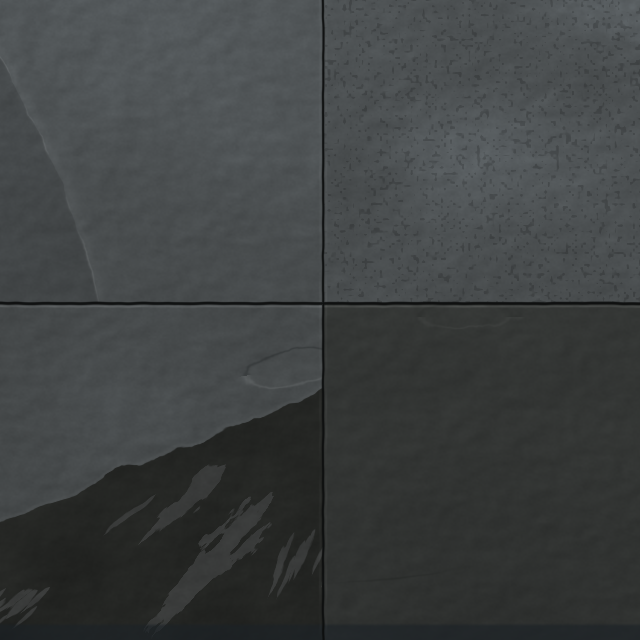
This texture is drawn by a three.js fragment shader. Its source:

```glsl
varying vec2 vUv;

const vec3 SLATE_LIGHT = vec3(0.335, 0.355, 0.365);
const vec3 SLATE_MID = vec3(0.268, 0.282, 0.286);
const vec3 SLATE_DARK = vec3(0.198, 0.207, 0.201);
const vec3 SLATE_SHADOW = vec3(0.125, 0.130, 0.122);
const vec3 FLAKE_COLOR = vec3(0.232, 0.238, 0.236);
const vec3 JOINT_COLOR = vec3(0.045, 0.050, 0.050);
const vec3 FOOT_COLOR = vec3(0.105, 0.130, 0.150);
const vec2 JOINT = vec2(0.505, 0.526);    // crossing of the 2 x 2 tiles
const vec2 JOINT_HALF = vec2(0.0017, 0.0022);
const float SOFT = 0.0013;
const float GRAIN = 0.032;
const float FOOT_HEIGHT = 0.024;

float hash(vec2 p) {
  vec3 q = fract(vec3(p.xyx) * 0.1031);
  q += dot(q, q.yzx + 33.33);
  return fract((q.x + q.y) * q.z);
}

float noise(vec2 p) {
  vec2 i = floor(p), f = fract(p);
  f = f * f * (3.0 - 2.0 * f);
  return mix(mix(hash(i), hash(i + vec2(1.0, 0.0)), f.x),
             mix(hash(i + vec2(0.0, 1.0)), hash(i + 1.0), f.x), f.y);
}

float fbm(vec2 p) {
  float sum = 0.0, amp = 0.5;
  for (int i = 0; i < 4; i++) {
    sum += amp * noise(p);
    p = p * 2.03 + 17.3;
    amp *= 0.5;
  }
  return sum / 0.9375;
}

float fill(float d) { return 1.0 - smoothstep(-SOFT, SOFT, d); }
float line(float d, float w) { return exp(-d * d / (w * w)); }
float glow(vec2 p, vec2 c, vec2 r) { vec2 q = (p - c) / r; return exp(-dot(q, q)); }

// Fine surface relief, lit from the upper left
float relief(vec2 p) { return fbm(p) - fbm(p + vec2(-0.35, 0.45)); }

// Torn sliver from a thin tail to a broad head
float sliver(vec2 p, vec2 tail, vec2 head, float w) {
  vec2 axis = head - tail;
  float len = length(axis);
  axis /= len;
  vec2 q = vec2(dot(p - tail, axis), dot(p - tail, vec2(-axis.y, axis.x)));
  float t = clamp(q.x / len, 0.0, 1.0);
  float halfW = 2.0 * w * pow(t, 0.8) * sqrt(1.0 - t);
  float torn = (fbm(vec2(q.x * 22.0, q.y * 75.0) + tail * 90.0) - 0.5) * w * 1.7;
  return fill(abs(q.y + torn) - halfW + SOFT);
}

float scatterSlivers(vec2 p, vec2 corner, vec2 size, vec2 dir, float seed) {
  float mask = 0.0;
  for (int i = 0; i < 8; i++) {
    float k = float(i) + seed;
    vec2 tail = corner + size * vec2((float(i) + hash(vec2(k, 2.0))) / 8.0, hash(vec2(k, 5.0)));
    float s = mix(0.5, 1.1, hash(vec2(k, 9.0)));
    mask = max(mask, sliver(p, tail, tail + dir * s, 0.008 * s));
  }
  return mask;
}

vec3 crackedTile(vec2 p) {
  float tone = 0.2 + 1.25 * (p.y - 0.53) + 0.7 * (fbm(p * 5.0) - 0.5);
  tone += 0.3 * glow(p, vec2(0.28, 0.90), vec2(0.17, 0.15));
  float t = 0.91 - p.y;
  float crack = p.x - 0.57 * t + 0.44 * t * t + 0.012 * (fbm(p * 28.0) - 0.5);
  vec3 c = mix(SLATE_MID, SLATE_LIGHT, clamp(tone, -0.2, 1.2));
  c *= 1.0 - 0.11 * fill(crack);
  c += 0.055 * line(crack, 0.0018) * smoothstep(0.2, 0.6, noise(p * 35.0));
  return c + 0.018 * line(crack - 0.006, 0.008);
}

vec3 pittedTile(vec2 p) {
  float tone = 0.2 + 0.8 * (p.y - 0.53) + 0.9 * (fbm(p * 5.5 + 4.0) - 0.5);
  tone += 0.55 * glow(p, vec2(0.76, 0.76), vec2(0.17, 0.10));
  tone += 0.7 * glow(p, vec2(1.0, 1.0), vec2(0.13, 0.08)) * (0.5 + noise(p * 90.0));
  vec3 c = mix(SLATE_MID, SLATE_LIGHT, clamp(tone, -0.2, 1.4));
  return c * (1.0 - 0.16 * smoothstep(0.68, 0.9, noise(p * 210.0)));
}

vec3 splitTile(vec2 p) {
  vec3 c = mix(SLATE_MID, SLATE_LIGHT, 0.15 + 0.9 * (fbm(p * 5.0 + 8.0) - 0.5));
  // Raised plate beside the joint
  vec2 q = p - vec2(0.462, 0.427);
  q.y -= 0.18 * q.x;
  float plate = (length(q / vec2(0.076, 0.028)) - 1.0) * 0.028 + 0.010 * (fbm(p * 32.0) - 0.5);
  c = mix(c, SLATE_MID * 1.04, fill(plate));
  c += 0.05 * line(plate, 0.0018) * (q.y > 0.0 ? -1.0 : 1.0);
  // Dark lower layer with lighter remains
  float ridge = p.y - 0.183 - 0.41 * p.x - 0.014 * glow(p, vec2(0.185, 0.265), vec2(0.025, 0.1));
  ridge += 0.018 * (fbm(p * 26.0) - 0.5);
  vec3 low = SLATE_SHADOW * (0.85 + 0.45 * fbm(p * 9.0) + 2.2 * GRAIN * relief(p * 140.0));
  float flakes = sliver(p, vec2(0.218, 0.143), vec2(0.350, 0.277), 0.017);
  flakes = max(flakes, sliver(p, vec2(0.225, 0.010), vec2(0.430, 0.228), 0.029));
  flakes = max(flakes, sliver(p, vec2(0.158, 0.162), vec2(0.243, 0.228), 0.008));
  flakes = max(flakes, scatterSlivers(p, vec2(0.41, 0.06), vec2(0.09, 0.07), vec2(0.032, 0.085), 3.0));
  flakes = max(flakes, scatterSlivers(p, vec2(-0.04, 0.01), vec2(0.07, 0.05), vec2(0.060, 0.052), 31.0));
  low = mix(low, FLAKE_COLOR * (0.92 + 0.16 * fbm(p * 20.0)), flakes * 0.9);
  return mix(c, low, fill(ridge)) + 0.018 * line(ridge - 0.003, 0.003);
}

vec3 darkTile(vec2 p) {
  vec3 c = SLATE_DARK * (0.90 + 0.25 * p.y + 0.16 * (fbm(p * vec2(4.0, 7.0)) - 0.5));
  float chip = length((p - vec2(0.735, 0.506)) / vec2(0.075, 0.018)) - 1.0 + 0.9 * (fbm(p * 24.0) - 0.5);
  c += 0.025 * line(chip, 0.10) * (p.y > 0.505 ? -0.6 : 1.0);
  float seam = p.y - 0.085 - 0.12 * (p.x - 0.5) + 0.012 * (noise(p * 24.0) - 0.5);
  return c - 0.022 * line(seam, 0.0018) * glow(p, vec2(0.62, 0.10), vec2(0.08, 0.1));
}

void main() {
  vec2 p = vUv;
  vec3 left = p.y > JOINT.y ? crackedTile(p) : splitTile(p);
  vec3 right = p.y > JOINT.y ? pittedTile(p) : darkTile(p);
  vec3 color = p.x < JOINT.x ? left : right;
  color *= 1.0 + GRAIN * (5.0 * relief(p * vec2(38.0, 55.0)) + noise(p * 330.0) - 0.5);

  // Blue-tinted foot of the lower row
  color = mix(color, FOOT_COLOR, 0.6 * fill((p.y - FOOT_HEIGHT) * 0.4));

  // Lit arrises and dark joints
  vec2 d = p - JOINT + 0.0012 * (vec2(noise(p.yy * 40.0), noise(p.xx * 40.0)) - 0.5);
  color += 0.075 * line(d.y + 0.0050, 0.0016) * (0.6 + 0.6 * noise(p * 60.0));
  color += 0.035 * line(abs(d.x) - 0.0048, 0.0016) * noise(p.yy * 22.0);
  vec2 gap = abs(d) - JOINT_HALF;
  color = mix(color, JOINT_COLOR, 0.92 * fill(min(gap.x, gap.y)));
  gl_FragColor = vec4(color, 1.0);
}
```
